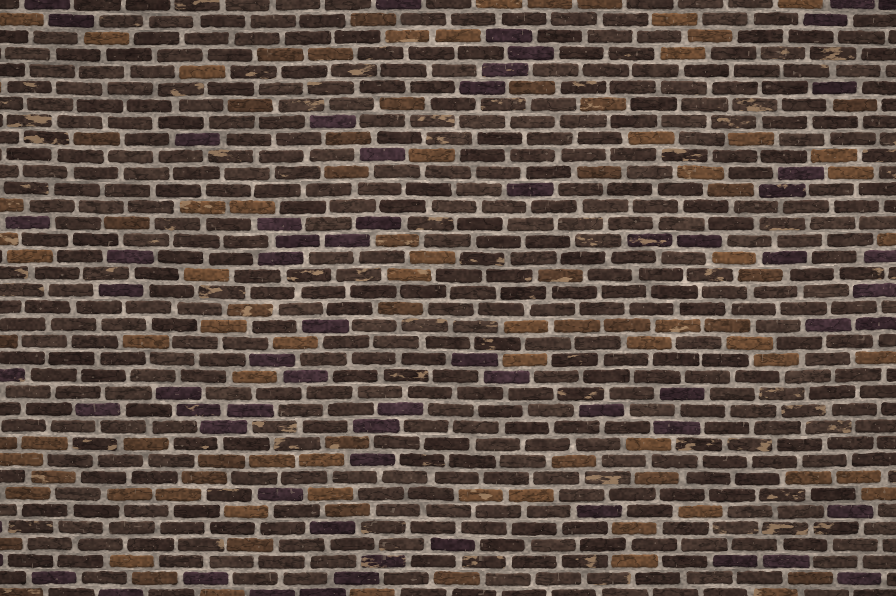
A Shadertoy shader for this texture:

```glsl
// Weathered dark brick wall in running bond with pale, uneven mortar.
// Each brick is a rounded box with noisy edges and a hashed tint; layered
// value noise adds clay grain, creases, chipped faces and mortar stains.

#define COLUMNS 17.8        // bricks across
#define ROWS 35.2           // courses up
#define BRICK_ASPECT 2.97   // cell width over cell height
#define JOINT 0.115         // half mortar width, in course heights
#define CORNER 0.16         // brick corner radius
#define EDGE_WEAR 0.13      // roughness of the brick outline
#define WARM_SHARE 0.17     // share of ochre bricks
#define CHIP_SHARE 0.16     // share of bricks with pale chips
#define DARK_CLAY vec3(0.205, 0.150, 0.132)
#define BROWN_CLAY vec3(0.315, 0.248, 0.212)
#define OCHRE_CLAY vec3(0.430, 0.300, 0.200)
#define MORTAR vec3(0.610, 0.560, 0.515)

float hash(vec2 p) {
    return fract(sin(dot(p, vec2(127.1, 311.7))) * 43758.5453);
}

float noise(vec2 p) {
    vec2 i = floor(p), f = fract(p);
    f = f * f * (3.0 - 2.0 * f);
    return mix(mix(hash(i), hash(i + vec2(1, 0)), f.x),
               mix(hash(i + vec2(0, 1)), hash(i + vec2(1, 1)), f.x), f.y);
}

float fbm(vec2 p) {
    float sum = 0.0, gain = 0.5;
    for (int i = 0; i < 4; i++) {
        sum += gain * noise(p);
        p = p * 2.03 + 17.3;
        gain *= 0.5;
    }
    return sum / 0.9375;
}

float roundedBox(vec2 p, vec2 halfSize, float radius) {
    vec2 q = abs(p) - halfSize + radius;
    return length(max(q, 0.0)) + min(max(q.x, q.y), 0.0) - radius;
}

void mainImage(out vec4 fragColor, in vec2 fragCoord) {
    vec2 uv = fragCoord / iResolution.xy;
    float pixel = ROWS / iResolution.y;

    // Running bond, with slightly wavy courses and uneven offsets
    vec2 grid = uv * vec2(COLUMNS, ROWS) + vec2(0.0, 0.5);
    grid.y += 0.22 * (noise(uv * vec2(7.0, 4.0)) - 0.5);
    float course = floor(grid.y);
    grid.x += 0.5 * mod(course, 2.0) + 0.24 * (hash(vec2(course, 5.0)) - 0.5);
    vec2 id = vec2(floor(grid.x), course);
    vec2 local = (fract(grid) - 0.5) * vec2(BRICK_ASPECT, 1.0);
    vec2 wall = grid * vec2(BRICK_ASPECT, 1.0);

    // Individual brick size, placement and tilt
    float tint = hash(id), kind = hash(id + 31.7), chipped = hash(id + 73.1);
    vec2 jitter = vec2(hash(id + 11.3), hash(id + 19.9)) - 0.5;
    vec2 p = local - jitter * vec2(0.10, 0.05);
    p.y += p.x * 0.035 * (hash(id + 47.0) - 0.5);
    vec2 halfSize = vec2(0.5 * BRICK_ASPECT, 0.5) - JOINT;
    halfSize -= vec2(0.08, 0.03) * hash(id + 53.0);
    float d = roundedBox(p, halfSize, CORNER);
    d += EDGE_WEAR * (fbm(wall * 2.6) - 0.5);
    float brickMask = 1.0 - smoothstep(-0.6 * pixel, 0.6 * pixel, d);

    // Clay colour with grain and horizontal creases
    float grain = noise(wall * 7.0), clay = fbm(wall * vec2(1.6, 3.2));
    vec3 brick = mix(DARK_CLAY, BROWN_CLAY, tint * 0.75 + (clay - 0.5) * 0.9);
    float warm = step(1.0 - WARM_SHARE, kind);
    brick = mix(brick, OCHRE_CLAY, warm * (0.45 + 0.5 * tint));
    brick = mix(brick, brick.rbb * vec3(0.93, 1.0, 1.12), step(kind, 0.12));
    brick *= 0.82 + 0.36 * grain;
    float crease = abs(fbm(wall * vec2(0.9, 2.2) + 40.0) - 0.5);
    brick *= 0.72 + 0.28 * smoothstep(0.0, 0.06, crease);

    // Lit upper edge and shaded lower edge
    float rim = smoothstep(-0.16, 0.0, d);
    brick *= 1.0 + 0.32 * rim * clamp(p.y / halfSize.y, -1.0, 1.0);

    // Pale chips on some faces, fine specks on all
    float chip = smoothstep(0.60, 0.72, fbm(wall * vec2(1.3, 2.8) + 90.0));
    chip *= step(1.0 - CHIP_SHARE, chipped);
    float speck = smoothstep(0.88, 0.97, noise(wall * 5.0 + 60.0));
    brick = mix(brick, vec3(0.66, 0.54, 0.42), 0.8 * chip);
    brick = mix(brick, vec3(0.56, 0.49, 0.43), 0.5 * speck);

    // Mortar with stains, sandy grain and a contact shadow under bricks
    vec3 mortar = MORTAR * (0.68 + 0.64 * fbm(wall * vec2(0.8, 1.6) + 7.0));
    mortar *= 0.86 + 0.28 * noise(wall * 8.0 + 23.0);
    float under = step(0.0, -p.y) * (1.0 - smoothstep(0.0, 0.10, d));
    mortar *= 1.0 - 0.18 * under;

    // Broad weathering and a gentle darkening towards the corners
    vec3 color = mix(mortar, brick, brickMask);
    color *= 0.92 + 0.16 * fbm(uv * vec2(6.0, 4.0) + 3.0);
    vec2 fromCenter = uv - 0.5;
    color *= 1.04 - 0.28 * dot(fromCenter, fromCenter);
    fragColor = vec4(clamp(color, 0.0, 1.0), 1.0);
}
```
